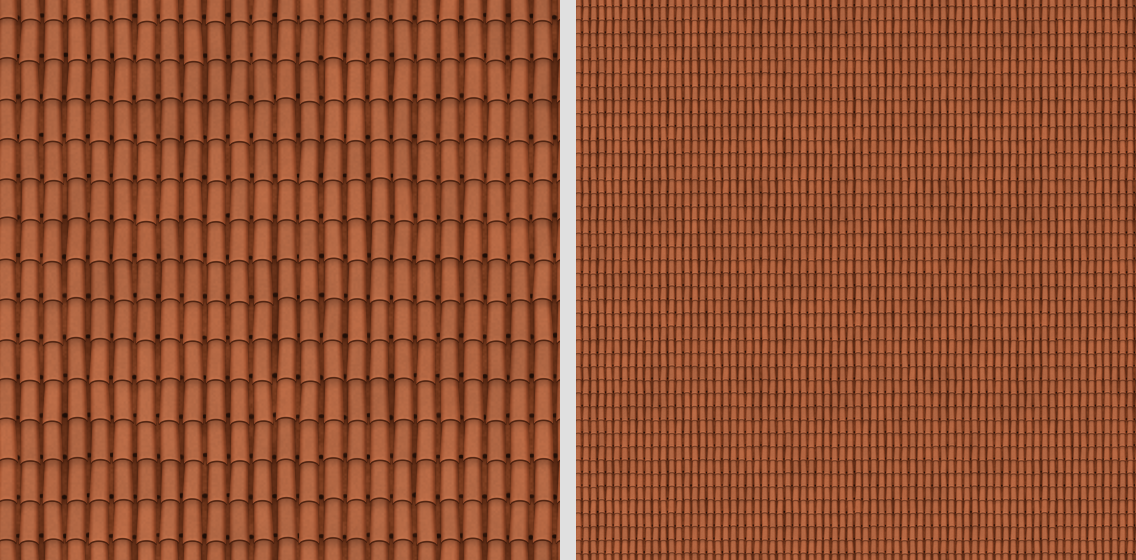
Left: one tile. Right: repeated 3 by 3.
Write a three.js fragment shader that draws this texture.

```glsl
// Clay barrel roof: 24 columns by 14 rows of tapered, slightly crooked tiles.
// Rows are painted from low to high, so each arched lip overlaps the tile below;
// the mossy channels between columns come from wrapped value noise.
varying vec2 vUv;

const vec2 COUNT = vec2(24.0, 14.0);    // columns, rows
const vec2 PHASE = vec2(0.22, -0.53);   // grid shift, in cells
const float LIP_HALF = 0.42;            // half width at the lip, in cells
const float TOP_HALF = 0.36;            // half width at the covered end
const float ARCH = 0.125;               // drop of the lip at its sides, in rows
const float LIP_LINE = 0.042;           // thickness of the dark lip line
const vec2 JITTER = vec2(0.085, 0.075); // placement spread of the lips
const vec2 SOFT = vec2(0.07, 0.018);    // edge smoothing

const vec3 CLAY = vec3(0.705, 0.41, 0.27);
const vec3 CLAY_RED = vec3(0.61, 0.31, 0.18);
const vec3 CLAY_SIDE = vec3(0.46, 0.215, 0.11);
const vec3 MOSS = vec3(0.41, 0.19, 0.085);
const vec3 MOSS_LIGHT = vec3(0.52, 0.26, 0.14);
const vec3 SHADOW = vec3(0.27, 0.115, 0.05);
const vec3 HOLE = vec3(0.11, 0.05, 0.025);

float hash(vec2 p) {
  vec3 q = fract(vec3(p.xyx) * 0.1031);
  q += dot(q, q.yzx + 33.33);
  return fract((q.x + q.y) * q.z);
}

// Value noise that wraps after "period" cells.
float noise(vec2 uv, vec2 period) {
  vec2 p = uv * period;
  vec2 i = floor(p);
  vec2 f = fract(p);
  f = f * f * (3.0 - 2.0 * f);
  vec2 a = mod(i, period);
  vec2 b = mod(i + 1.0, period);
  return mix(mix(hash(a), hash(vec2(b.x, a.y)), f.x),
             mix(hash(vec2(a.x, b.y)), hash(b), f.x), f.y);
}

float cellHash(vec2 cell, float seed) {
  return hash(mod(cell, COUNT) + seed);
}

// Random placement of a lip; whole columns drift together as well.
vec2 lipOffset(vec2 cell) {
  float drift = cellHash(vec2(cell.x, 0.0), 71.0) - 0.5;
  vec2 own = vec2(cellHash(cell, 13.0), cellHash(cell, 37.0)) - 0.5;
  return JITTER * (own + vec2(0.3, 0.7) * drift);
}

// Channel floor with side shadows and a dark opening at each course.
vec3 channel(vec2 p, float grain) {
  vec2 cell = floor(p + vec2(0.5, 0.4));
  float x = p.x - cell.x;
  float rnd = cellHash(cell, 53.0);
  float y = p.y - cell.y - 0.065 - 0.07 * (rnd - 0.5);
  float patchy = noise(vUv, vec2(72.0, 56.0));
  vec3 color = mix(MOSS, MOSS_LIGHT, clamp(0.55 * grain + 0.6 * patchy, 0.0, 1.0));
  // Some channels are darker along several courses.
  float damp = smoothstep(0.4, 0.9, noise(vUv, vec2(24.0, 7.0)));
  color = mix(color, SHADOW, 0.45 * damp);
  color = mix(color, SHADOW, 0.7 * smoothstep(0.04, 0.18, abs(x + 0.015)));
  float under = smoothstep(-0.3, 0.0, y) * (1.0 - smoothstep(0.0, 0.05, y));
  color = mix(color, SHADOW, 0.7 * under);
  vec2 size = vec2(0.11 + 0.05 * rnd, 0.05 + 0.02 * cellHash(cell, 17.0));
  vec2 d = vec2(x - 0.07 * (rnd - 0.5), y) / size;
  float depth = 0.7 + 0.3 * cellHash(cell, 5.0);
  return mix(color, HOLE, depth * (1.0 - smoothstep(0.5, 1.35, length(d))));
}

// Tile surface: u runs -1 to 1 across, t runs 0 to 1 from the lip upward.
vec3 tileColor(float u, float t, vec2 cell, float grain) {
  float side = abs(u + 0.06);
  vec3 color = mix(CLAY, CLAY_RED, smoothstep(0.4, 0.88, side));
  color = mix(color, CLAY_SIDE, 0.95 * smoothstep(0.7, 1.04, side));
  float tone = cellHash(cell, 91.0) - 0.5;
  color = mix(color, CLAY_RED, 0.4 * max(tone, 0.0));
  color *= 1.0 + 0.07 * tone + 0.05 * (grain - 0.5);
  // Broad weathering, a pale rim and shade beneath the next lip.
  color *= 1.0 + 0.06 * (noise(vUv, vec2(8.0, 6.0)) - 0.5);
  color *= 1.0 + 0.04 * (noise(vUv, vec2(36.0, 28.0)) - 0.5);
  color *= 1.0 + 0.06 * (1.0 - smoothstep(0.02, 0.08, t));
  return color * (1.0 - 0.13 * smoothstep(0.72, 1.0, t));
}

void main() {
  vec2 p = vUv * COUNT + PHASE;
  float grain = noise(vUv, vec2(256.0));
  vec3 color = channel(p, grain);
  vec2 base = floor(p);

  // Lower tile first, then the ones lying over it.
  for (int k = -1; k <= 1; k++) {
    vec2 cell = base + vec2(0.0, float(k));
    vec2 low = lipOffset(cell);
    vec2 high = lipOffset(cell + vec2(0.0, 1.0));
    float rise = p.y - cell.y - low.y;
    float along = clamp(rise, 0.0, 1.0);
    float halfWidth = mix(LIP_HALF, TOP_HALF, along);
    halfWidth += 0.03 * (cellHash(cell, 29.0) - 0.5);
    float u = (p.x - cell.x - 0.5 - mix(low.x, high.x, along)) / halfWidth;
    float t = rise + ARCH * (1.0 - sqrt(max(1.0 - u * u, 0.08)));

    // Dark line and soft shade cast below the lip.
    float within = 1.0 - smoothstep(0.98, 1.12, abs(u));
    float line = smoothstep(-LIP_LINE - SOFT.y, -LIP_LINE + SOFT.y, t);
    line *= 1.0 - smoothstep(0.0, 0.08, t);
    float shade = 0.32 * exp(-abs(t) / 0.06);
    color = mix(color, SHADOW, within * max(0.88 * line, shade));

    float body = 1.0 - smoothstep(1.0 - SOFT.x, 1.0 + SOFT.x, abs(u));
    body *= smoothstep(-SOFT.y, SOFT.y, t) * (1.0 - step(1.2, t));
    color = mix(color, tileColor(u, t, cell, grain), body);
  }
  gl_FragColor = vec4(color, 1.0);
}
```
